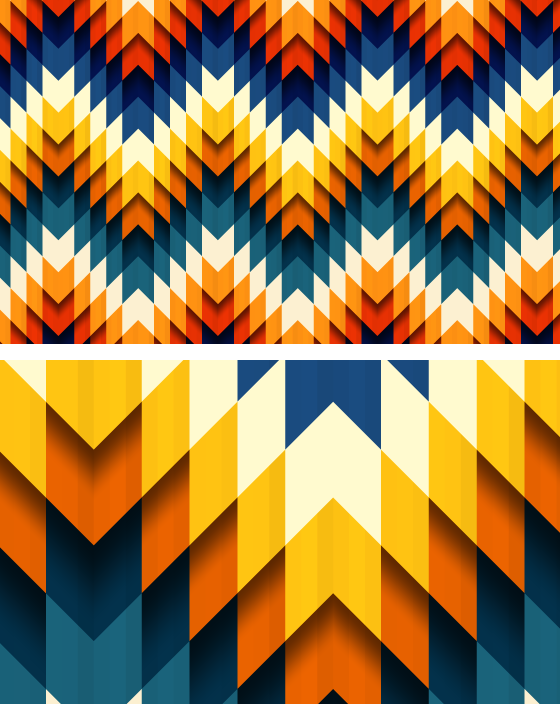
Top, the full canvas; bottom, a detail of the centre.
This pattern is drawn by a WebGL 2 fragment shader. Its source:

```glsl
#version 300 es
precision highp float;
// Zigzag of stepped chevron columns in ten colour bands with soft folded shadows.

#define UNITS_ACROSS 35.1            // half-column widths across the canvas
#define ORIGIN vec2(3.66, 5.06)      // first valley, measured from the top left
#define HALF_PERIOD 5.0              // half columns from valley to peak
#define BAND_HEIGHT 2.0              // band height in half columns
#define SHADOW_WARM 0.42             // brightness at the top of warm bands
#define SHADOW_COOL 0.30             // brightness at the top of dark bands
#define SHADOW_LENGTH 0.55           // part of a band covered by its shadow
#define STRIPE_DEPTH 0.025           // strength of the faint vertical streaks
#define SAMPLES 4                    // antialiasing samples per axis

uniform vec2 u_resolution;
out vec4 fragColor;

// Bands from top to bottom: two families of five tones.
const vec3 BAND_COLORS[10] = vec3[10](
    vec3(1.00, 0.98, 0.81),  // ivory
    vec3(1.00, 0.76, 0.07),  // yellow
    vec3(0.90, 0.38, 0.00),  // burnt orange
    vec3(0.01, 0.19, 0.29),  // dark teal
    vec3(0.10, 0.38, 0.47),  // teal
    vec3(0.99, 0.94, 0.82),  // cream
    vec3(1.00, 0.57, 0.07),  // orange
    vec3(0.90, 0.19, 0.01),  // red
    vec3(0.01, 0.07, 0.30),  // navy
    vec3(0.10, 0.29, 0.49)   // blue
);

// Faint streaks that stay constant along each narrow vertical strip.
float streaks(float x) {
    float strip = floor(x * 3.0);
    return 1.0 + STRIPE_DEPTH * (sin(strip * 2.1) + 0.6 * sin(strip * 4.7));
}

// Multiplier for the shadow cast by the band above.
float foldShadow(int tone, float depth) {
    if (tone == 2)
        return mix(SHADOW_WARM, 1.0, smoothstep(0.0, SHADOW_LENGTH, depth));
    if (tone == 3)
        return mix(SHADOW_COOL, 1.0, smoothstep(0.0, SHADOW_LENGTH * 1.6, depth));
    return 1.0;
}

vec3 chevrons(vec2 p) {
    // Mirror the columns about each valley and peak.
    float x = abs(mod(p.x + HALF_PERIOD, 2.0 * HALF_PERIOD) - HALF_PERIOD);

    // Edges rise inside a column, then drop by one whole band.
    float level = (p.y + x) / BAND_HEIGHT - floor(x);
    int band = int(mod(floor(level), 10.0));
    int tone = band % 5;

    float streak = tone == 0 ? 1.0 : streaks(p.x);
    return BAND_COLORS[band] * foldShadow(tone, fract(level)) * streak;
}

void main() {
    vec3 sum = vec3(0.0);
    for (int j = 0; j < SAMPLES; j++) {
        for (int i = 0; i < SAMPLES; i++) {
            vec2 offset = (vec2(i, j) + 0.5) / float(SAMPLES) - 0.5;
            vec2 pos = gl_FragCoord.xy + offset;
            pos.y = u_resolution.y - pos.y;
            sum += chevrons(pos / u_resolution.x * UNITS_ACROSS - ORIGIN);
        }
    }
    fragColor = vec4(clamp(sum / float(SAMPLES * SAMPLES), 0.0, 1.0), 1.0);
}
```
